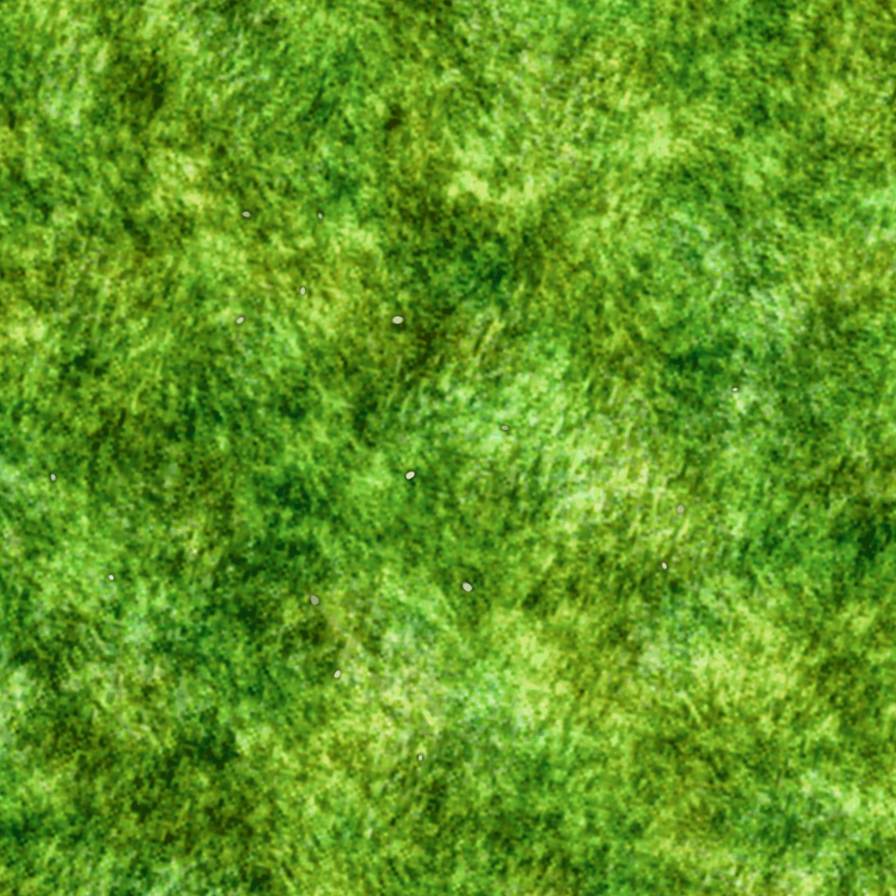
This texture is drawn by a WebGL 2 fragment shader. Its source:

```glsl
#version 300 es
precision highp float;
// Mossy lawn seen from above: mottled turf, fine short blades and a few tiny white blossoms.

#define PATCH_SCALE 7.0
#define TUFT_SCALE 30.0
#define BLADE_SCALE 125.0
#define SPECK_SCALE 225.0
#define PATCH_CONTRAST 1.5
#define TUFT_CONTRAST 1.8
#define BLADE_CONTRAST 2.7
#define SPECK_CONTRAST 2.1
#define BLOSSOM_GRID 10.0
#define BLOSSOM_CHANCE 0.34
#define BLOSSOM_RADIUS 0.0052

uniform vec2 u_resolution;
out vec4 fragColor;

float hash(vec2 p) {
  return fract(sin(dot(p, vec2(127.1, 311.7))) * 43758.5453);
}

// Value noise centred on zero
float noise(vec2 p) {
  vec2 cell = floor(p);
  vec2 f = fract(p);
  f = f * f * (3.0 - 2.0 * f);
  float low = mix(hash(cell), hash(cell + vec2(1.0, 0.0)), f.x);
  float high = mix(hash(cell + vec2(0.0, 1.0)), hash(cell + vec2(1.0, 1.0)), f.x);
  return mix(low, high, f.y) - 0.5;
}

vec2 rotate(vec2 p, float angle) {
  float c = cos(angle), s = sin(angle);
  return vec2(c * p.x - s * p.y, s * p.x + c * p.y);
}

// Short strokes, leaning left or right from place to place
float blades(vec2 p) {
  vec2 stretch = BLADE_SCALE * vec2(1.25, 0.65);
  float leftLean = noise(rotate(p, -0.55) * stretch + 17.0);
  float rightLean = noise(rotate(p, 0.5) * stretch + 43.0);
  float side = smoothstep(-0.12, 0.12, noise(p * 9.0 + 71.0));
  return mix(leftLean, rightLean, side);
}

// Light and shade of the turf, roughly normally distributed
float turfTone(vec2 p) {
  vec2 warp = 0.02 * vec2(noise(p * 18.0 + 5.0), noise(p * 18.0 + 31.0));
  vec2 q = rotate(p + warp, 0.4);
  float tone = PATCH_CONTRAST * noise(q * PATCH_SCALE + 3.0);
  tone += 1.2 * PATCH_CONTRAST * noise(q * PATCH_SCALE * 2.1 + 11.0);
  tone += TUFT_CONTRAST * noise(q * TUFT_SCALE + 23.0);
  tone += 0.9 * TUFT_CONTRAST * noise(rotate(p, 0.9) * TUFT_SCALE * 2.2 + 37.0);
  tone += BLADE_CONTRAST * blades(p);
  tone += SPECK_CONTRAST * noise(rotate(p, 0.25) * SPECK_SCALE + 59.0);
  return tone;
}

float ramp(float from, float to, float x) {
  return clamp((x - from) / (to - from), 0.0, 1.0);
}

vec3 turfColor(float tone) {
  vec3 color = vec3(0.08, 0.23, 0.02);
  color = mix(color, vec3(0.16, 0.35, 0.03), ramp(-2.7, -1.85, tone));
  color = mix(color, vec3(0.26, 0.47, 0.06), ramp(-1.85, -1.0, tone));
  color = mix(color, vec3(0.35, 0.57, 0.09), ramp(-1.0, -0.25, tone));
  color = mix(color, vec3(0.43, 0.66, 0.12), ramp(-0.25, 0.45, tone));
  color = mix(color, vec3(0.55, 0.79, 0.22), ramp(0.45, 1.35, tone));
  return mix(color, vec3(0.75, 0.91, 0.46), ramp(1.35, 2.7, tone));
}

// Scattered blossoms, sparser near the border, each with a thin shadow
vec3 addBlossom(vec3 color, vec2 p) {
  vec2 cell = floor(p * BLOSSOM_GRID);
  vec2 jitter = vec2(hash(cell + 2.3), hash(cell + 7.9));
  vec2 center = (cell + 0.2 + 0.6 * jitter) / BLOSSOM_GRID;
  float chance = BLOSSOM_CHANCE * (1.0 - smoothstep(0.3, 0.46, length(center - 0.5)));
  float present = step(hash(cell + 13.7), chance);
  float size = BLOSSOM_RADIUS * mix(0.65, 1.1, hash(cell + 19.1));
  vec2 d = rotate(p - center, 6.28 * hash(cell + 29.3)) * vec2(0.85, 1.25);
  float r = length(d) / size + 0.7 * noise(p * 180.0);
  float shadow = 1.0 - smoothstep(0.8, 2.3, r);
  float petals = 1.0 - smoothstep(0.45, 1.15, r);
  vec3 petalColor = mix(vec3(0.78, 0.83, 0.60), vec3(0.94, 0.95, 0.92), hash(cell + 37.7));
  color *= 1.0 - 0.3 * present * shadow;
  return mix(color, petalColor, present * petals * mix(0.6, 1.0, hash(cell + 41.9)));
}

void main() {
  vec2 p = gl_FragCoord.xy / u_resolution;
  float tone = turfTone(p);
  vec3 color = turfColor(tone);

  // Dry, paler blades
  float dry = noise(p * 150.0 + 83.0) + 0.7 * noise(p * 11.0 + 97.0);
  float pale = smoothstep(0.12, 0.34, dry) * smoothstep(-0.9, 0.3, tone);
  color += pale * vec3(0.05, 0.015, 0.15);

  // Yellowish and bluish shifts of hue
  float hue = noise(p * 13.0 + 101.0) + 0.9 * noise(p * 140.0 + 113.0);
  color += hue * vec3(0.10, -0.02, -0.04);

  color = addBlossom(color, p);
  fragColor = vec4(clamp(color, 0.0, 1.0), 1.0);
}
```
